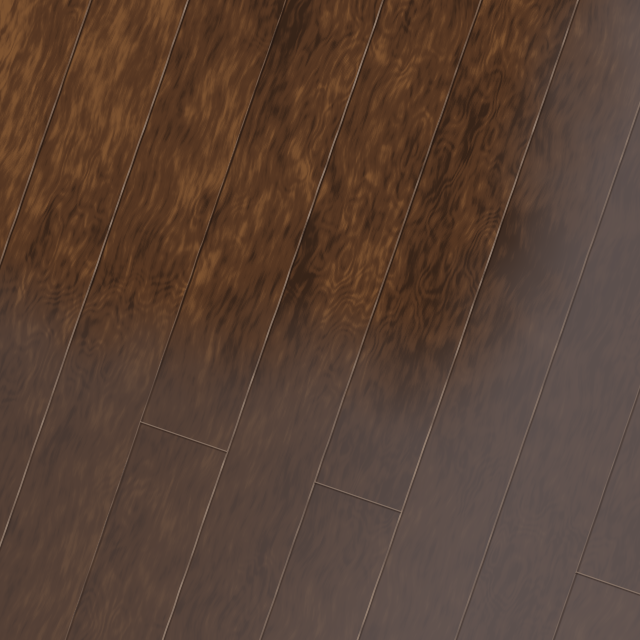
This texture is drawn by a Shadertoy shader. Its source:

```glsl
const float TILT = 0.332;            // lean of the boards from vertical, radians
const float BOARD_WIDTH = 0.144;
const float BOARD_OFFSET = 0.096;
const float BOARD_LENGTH = 2.2;
const float JOINT_POSITION = 0.394;
const float SEAM_HALF_WIDTH = 0.0013;
const float JOINT_HALF_WIDTH = 0.0009;
const float HAZE_STRENGTH = 0.66;
const vec3 DARK_WOOD = vec3(0.215, 0.14, 0.095);
const vec3 MID_WOOD = vec3(0.335, 0.213, 0.133);
const vec3 LIGHT_WOOD = vec3(0.49, 0.325, 0.19);
const vec3 HAZE = vec3(0.325, 0.272, 0.256);
const vec3 BRIGHT_HAZE = vec3(0.395, 0.355, 0.353);
const vec3 SEAM_COLOR = vec3(0.57, 0.49, 0.43);
const vec3 GROOVE_COLOR = vec3(0.14, 0.09, 0.065);

float hash(vec2 p) {
    return fract(sin(dot(p, vec2(127.1, 311.7))) * 43758.5453);
}

float noise(vec2 p) {
    vec2 cell = floor(p);
    vec2 f = fract(p);
    f = f * f * (3.0 - 2.0 * f);
    return mix(mix(hash(cell), hash(cell + vec2(1, 0)), f.x),
               mix(hash(cell + vec2(0, 1)), hash(cell + vec2(1, 1)), f.x), f.y);
}

float fbm(vec2 p) {
    float sum = 0.0;
    float amplitude = 0.5;
    for (int i = 0; i < 4; i++) {
        sum += amplitude * noise(p);
        p = p * 2.03 + 17.3;
        amplitude *= 0.5;
    }
    return sum / 0.9375;
}

// Antialiased coverage of a line, given the distance to its centre
float line(float d, float halfWidth, float pixel) {
    return 1.0 - smoothstep(halfWidth - pixel, halfWidth + pixel, abs(d));
}

// Wood tone from 0 (dark) to 1 (light); p is (across, along) the board
float woodTone(vec2 p, vec2 seed) {
    vec2 q = p + seed;
    float blotch = fbm(q * vec2(9.0, 4.5));
    float mottle = fbm(q * vec2(38.0, 24.0) + 5.0);
    // Contours of a stretched field form arches and knots
    float field = fbm(q * vec2(12.0, 5.0) + 31.0);
    float rings = sin(110.0 * field + 60.0 * p.x + 2.5 * mottle);
    float ringMask = smoothstep(0.45, 0.7, noise(q * vec2(9.0, 5.0) + 71.0));
    // Pores and thin dark fibres run along the board
    float warp = 0.02 * noise(q * 14.0);
    float pores = fbm(vec2((q.x + warp) * 150.0, q.y * 26.0));
    float fibres = noise(vec2((q.x + warp) * 240.0, q.y * 45.0));
    return 0.5 + 0.8 * (blotch - 0.5) + 0.55 * (mottle - 0.5) + 0.85 * (pores - 0.5)
         + 0.26 * (fibres - 0.5) + rings * mix(0.02, 0.12, ringMask);
}

void mainImage(out vec4 fragColor, in vec2 fragCoord) {
    vec2 uv = fragCoord / iResolution.xy;
    float pixel = 0.6 / min(iResolution.x, iResolution.y);
    float across = dot(uv, vec2(cos(TILT), -sin(TILT)));
    float along = dot(uv, vec2(sin(TILT), cos(TILT)));

    // Boards, with end joints staggered by half a length
    float column = (across - BOARD_OFFSET) / BOARD_WIDTH;
    float board = floor(column);
    float jointed = 1.0 - step(0.5, abs(abs(mod(board, 5.0) - 1.0) - 1.0));
    float run = (along - JOINT_POSITION) / BOARD_LENGTH + 0.5 * (1.0 - jointed);
    vec2 id = vec2(board, floor(run));
    vec2 seed = 40.0 * vec2(hash(id + 3.7), hash(id + 9.1));

    // Wood, lighter towards the upper left corner
    float tone = woodTone(vec2(across, along), seed) + 0.1 * (hash(id) - 0.5);
    tone += 0.2 * smoothstep(0.6, 0.0, length(uv - vec2(0.0, 0.9)));
    vec3 wood = mix(DARK_WOOD, MID_WOOD, smoothstep(0.0, 0.5, tone));
    wood = mix(wood, LIGHT_WOOD, smoothstep(0.47, 1.05, tone));

    // Grey sheen over the lower and right parts
    float wobble = 0.12 * (fbm(uv * 6.0) - 0.5);
    float clearAbove = smoothstep(-0.13, 0.09, uv.y - 0.54 + 0.15 * uv.x + wobble);
    float clearLeft = smoothstep(0.66, 0.44, across + wobble);
    float haze = 1.0 - clearAbove * clearLeft;
    float glare = smoothstep(0.5, 1.2, uv.x + 0.45 * (1.0 - uv.y));
    vec3 sheen = mix(HAZE, BRIGHT_HAZE, glare);
    float veil = HAZE_STRENGTH * haze * mix(0.95, 1.22, glare);
    vec3 color = mix(wood, sheen, veil);

    // Long seams: dark groove beside a worn light bevel
    float seam = floor(column + 0.5);
    float wander = 0.0008 * (noise(vec2(along * 30.0, seam * 5.1)) - 0.5);
    float seamDist = (column - seam) * BOARD_WIDTH + wander;
    float faint = 1.0 - step(0.5, mod(seam, 5.0));
    float wear = 0.4 + 0.75 * noise(vec2(along * 70.0, seam * 7.3));
    float strength = mix(0.68 + 0.25 * mod(seam, 2.0), 0.45, faint) * wear;
    float halfWidth = SEAM_HALF_WIDTH * mix(1.0, 0.65, faint);
    float groove = line(seamDist - 0.0022, 0.0014, 1.5 * pixel);
    color = mix(color, GROOVE_COLOR, groove * mix(0.75, 0.3, haze));
    color = mix(color, SEAM_COLOR, line(seamDist, halfWidth, pixel) * min(strength, 1.0));

    // End joints
    float jointDist = (run - floor(run + 0.5)) * BOARD_LENGTH;
    color = mix(color, GROOVE_COLOR, 0.4 * line(jointDist + 0.002, 0.001, 1.5 * pixel));
    color = mix(color, SEAM_COLOR, 0.7 * line(jointDist, JOINT_HALF_WIDTH, pixel));

    fragColor = vec4(color, 1.0);
}
```
